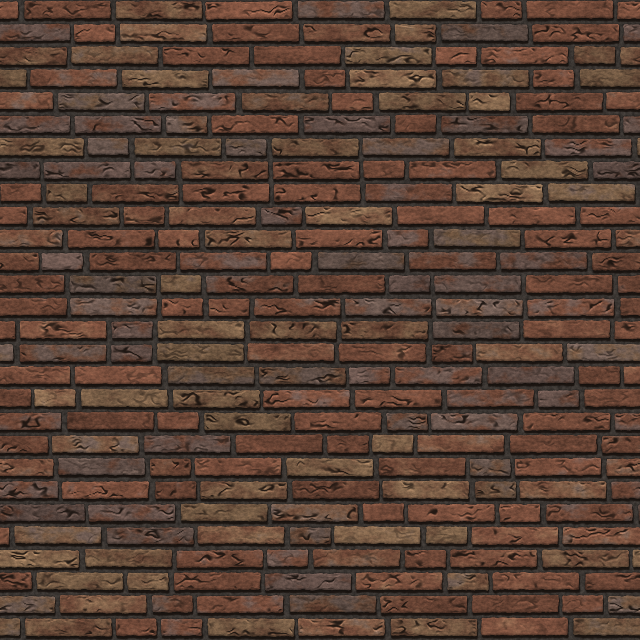
Give the GLSL for this texture, as a WebGL 2 fragment shader.

```glsl
#version 300 es
precision highp float;

uniform vec2 u_resolution;
out vec4 fragColor;

#define ROWS 28.0
#define STRETCHER 4.0
#define HEADER 2.0
#define JOINT 0.22
#define SHADOW_DROP 0.12
#define CREASE_WIDTH 0.17
#define RED_CLAY vec3(0.44, 0.285, 0.22)
#define TAN_CLAY vec3(0.46, 0.36, 0.27)
#define GREY_CLAY vec3(0.36, 0.30, 0.28)
#define MORTAR vec3(0.23, 0.21, 0.195)
#define SOOT vec3(0.09, 0.065, 0.05)

vec2 hash2(vec2 p) {
    vec3 q = fract(p.xyx * vec3(0.1031, 0.1030, 0.0973));
    q += dot(q, q.yzx + 33.33);
    return fract((q.xx + q.yz) * q.zy);
}

float cornerSlope(vec2 cell, vec2 corner, vec2 f) {
    float angle = 6.2832 * hash2(cell + corner).x;
    return dot(vec2(cos(angle), sin(angle)), f - corner);
}

float gradientNoise(vec2 p) {
    vec2 cell = floor(p), f = p - cell;
    vec2 u = f * f * f * (f * (f * 6.0 - 15.0) + 10.0);
    vec2 e = vec2(0.0, 1.0);
    return mix(mix(cornerSlope(cell, e.xx, f), cornerSlope(cell, e.yx, f), u.x),
               mix(cornerSlope(cell, e.xy, f), cornerSlope(cell, e.yy, f), u.x), u.y);
}

float fbm(vec2 p) {
    float sum = 0.0, amplitude = 1.0;
    for (int i = 0; i < 4; i++) {
        sum += amplitude * gradientNoise(p);
        p = p * 2.03 + 17.3;
        amplitude *= 0.55;
    }
    return sum;
}

float roundedBox(vec2 p, vec2 halfSize, float radius) {
    vec2 d = abs(p) - halfSize + radius;
    return length(max(d, 0.0)) + min(max(d.x, d.y), 0.0) - radius;
}

// Broken, mostly horizontal folds in the hand-moulded clay
float crease(vec2 p) {
    vec2 warp = vec2(gradientNoise(p * 2.3), gradientNoise(p * 2.7 + 31.0));
    float ridge = abs(gradientNoise((p + 0.2 * warp) * vec2(1.2, 3.2)));
    float patches = smoothstep(-0.08, 0.25, gradientNoise(p * vec2(0.9, 1.9) + 57.0));
    return (1.0 - smoothstep(0.02, CREASE_WIDTH, ridge)) * patches;
}

void main() {
    vec2 p = gl_FragCoord.xy / u_resolution * ROWS;
    float aa = max(ROWS / u_resolution.y, 0.03);
    float row = floor(p.y);

    // Each course holds six stretchers and two headers, shifted at random
    vec2 slots = floor(hash2(vec2(row, 5.0)) * 4.0) + vec2(0.0, 4.0);
    float x = mod(p.x + ROWS * hash2(vec2(row, 91.0)).x, ROWS);
    float left = 0.0, width = STRETCHER, id = 0.0;
    for (int i = 0; i < 8; i++) {
        id = float(i);
        width = (id == slots.x || id == slots.y) ? HEADER : STRETCHER;
        if (x < left + width) break;
        left += width;
    }

    // Brick outline with small irregularities
    vec2 seed = vec2(row * 7.0 + 3.0, id * 13.0 + 11.0);
    vec2 vary = hash2(seed), tone = hash2(seed + 47.0);
    vec2 local = vec2(x - left - 0.5 * width, p.y - row - 0.57);
    local += (vary - 0.5) * vec2(0.09, 0.05);
    local.y += (tone.x - 0.5) * 0.02 * local.x;
    vec2 halfSize = vec2(0.5 * (width - JOINT), 0.385 - 0.025 * tone.y);
    vec2 grain = local + seed * 5.0;
    float wobble = 0.045 * fbm(grain * 2.6);
    float edge = roundedBox(local, halfSize, 0.07) + wobble;
    float caster = roundedBox(local + vec2(-0.03, SHADOW_DROP), halfSize, 0.07) + wobble;

    // Recessed mortar and the shade cast by the brick above it
    float speckle = fbm(p * 5.0);
    vec3 color = MORTAR * (1.0 + 0.35 * speckle);
    color = mix(color, SOOT, 0.9 * (1.0 - smoothstep(-0.04, 0.05, caster)));
    color *= mix(0.75, 1.0, smoothstep(0.0, 0.07, edge));

    // Clay colour between bricks and within each brick
    float blotch = fbm(grain * vec2(0.8, 1.3) + 9.0);
    vec3 clay = mix(RED_CLAY, TAN_CLAY, smoothstep(0.45, 1.0, tone.x + 0.3 * blotch));
    float greyness = smoothstep(0.62, 0.95, tone.y + 0.45 * blotch);
    clay = mix(clay, GREY_CLAY, 0.85 * greyness);
    clay *= 0.88 + 0.24 * vary.x + 0.22 * blotch + 0.24 * fbm(grain * vec2(5.0, 8.0));

    // Folds: dark hollows with lit lower lips
    float inside = smoothstep(0.01, 0.13, -edge);
    float strength = mix(0.3, 1.0, smoothstep(0.1, 0.6, vary.y)) * inside;
    float hollow = crease(grain) * strength;
    float lip = max(crease(grain + vec2(0.0, 0.09)) * strength - hollow, 0.0);
    clay *= 1.0 + 0.3 * lip;
    clay = mix(clay, SOOT, 0.88 * hollow);

    // Worn rims, lighter on top and darker underneath
    float rim = 1.0 - smoothstep(0.0, 0.11, -edge);
    float facing = smoothstep(-0.3, 0.3, local.y);
    clay *= 1.0 + rim * mix(-0.32, 0.14, facing);
    color = mix(color, clay, 1.0 - smoothstep(-0.5 * aa, 0.5 * aa, edge));

    fragColor = vec4(clamp(color, 0.0, 1.0), 1.0);
}
```
